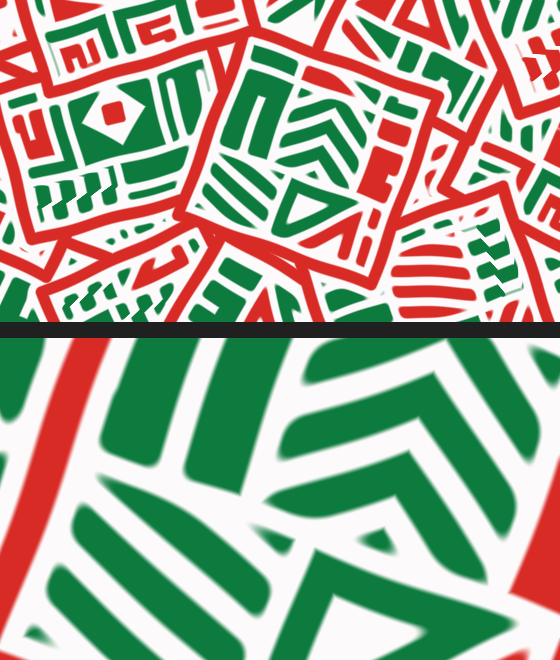
Top, the full canvas; bottom, a detail of the centre.
Reproduce this pattern procedurally as a Shadertoy shader.

```glsl
// Overlapping, tilted rectangular patches outlined in red on a pale ground.
// Each patch holds a rotated grid of bold geometric motifs (nested squares,
// triangles, combs, meanders) made from rounded distance functions.

const vec3 PAPER = vec3(0.99, 0.98, 0.98);
const vec3 RED   = vec3(0.85, 0.17, 0.15);
const vec3 GREEN = vec3(0.05, 0.48, 0.245);

float hash(vec2 p) {
    p = fract(p * vec2(0.1031, 0.1137) + 0.37);
    p += dot(p, p.yx + 33.33);
    return fract((p.x + p.y) * p.x * 17.3);
}

// Rounded intersection, and the two cuts built on it
float smax(float a, float b) {
    float k = 0.016, h = max(k - abs(a - b), 0.0) / k;
    return max(a, b) + h * h * k * 0.25;
}
float carve(float shape, float hole) { return smax(shape, -hole); }
float ring(float shape, float width) { return carve(shape, shape + width); }

float box(vec2 p, vec2 halfSize) {
    vec2 d = abs(p) - halfSize;
    return length(max(d, 0.0)) + min(max(d.x, d.y), 0.0);
}

float stripes(float x, float period) {
    return (abs(fract(x / period) - 0.5) - 0.29) * period;
}

mat2 rotation(float a) { return mat2(cos(a), -sin(a), sin(a), cos(a)); }

// Distances to the main ink (x) and the accent ink (y) in a cell of half size h
vec2 motif(vec2 f, float h, int kind) {
    float cell = box(f, vec2(h - 0.012)), ink = cell, accent = 1.0;

    if (kind < 2) {                       // square frame around an S
        ink = ring(cell, 0.035);
        float slits = min(box(f - vec2(0.03, 0.021), vec2(0.045, 0.0085)),
                          box(f + vec2(0.03, 0.021), vec2(0.045, 0.0085)));
        accent = carve(box(f, vec2(h - 0.07)), slits);
    } else if (kind < 4) {                // two hollow right triangles
        float side = f.x + f.y;
        float tri = ring(smax(cell, 0.012 - abs(side) * 0.707), 0.036);
        ink = side > 0.0 ? tri : 1.0;
        accent = side > 0.0 ? 1.0 : tri;
    } else if (kind < 6) {                // tall hollow triangle, filled corners
        float slope = abs(f.x) * 0.894 + f.y * 0.447 - h * 0.42;
        ink = ring(smax(cell, slope), 0.036);
        accent = smax(cell, 0.025 - slope);
    } else if (kind == 6) {               // slanted bars
        ink = smax(cell, stripes(f.x * 0.93 + f.y * 0.37, 0.064));
    } else if (kind == 7) {               // chevrons
        ink = smax(cell, stripes((f.y + abs(f.x) * 0.8) * 0.78, 0.066));
    } else if (kind == 8) {               // comb
        float tine = abs(mod(f.x + h, h * 0.667) - h * 0.333) - 0.0125;
        ink = carve(cell, smax(tine, -h * 0.45 - f.y));
    } else if (kind == 9) {               // stepped bands
        float wave = clamp(sin(f.x * 48.0) * 3.0, -1.0, 1.0);
        ink = smax(cell, stripes(f.y + 0.018 * wave, 0.078));
    } else if (kind == 10) {              // diamond window with a dot
        ink = carve(cell, (abs(f.x) + abs(f.y)) * 0.707 - 0.072);
        accent = box(f, vec2(0.022)) - 0.011;
    } else {                              // hooked meander
        float slits = min(box(f - vec2(-0.35, 0.4) * h, vec2(0.013, h * 0.8)),
                          box(f - vec2(0.35, -0.4) * h, vec2(0.013, h * 0.8)));
        ink = carve(cell, slits);
    }
    return vec2(ink, accent);
}

void mainImage(out vec4 fragColor, in vec2 fragCoord) {
    vec2 p = fragCoord / iResolution.y;
    float soft = 1.0 / 294.0;
    p += 0.003 * sin(p.yx * vec2(21.0, 25.0) + vec2(1.0, 2.4));   // hand-cut wobble

    // Stack the patches; keep the topmost one and the nearest visible edge
    vec2 q = rotation(0.4) * p;
    float edge = 1.0, patchId = 40.0;
    for (int k = 0; k < 15; k++) {
        int slot = (k * 4) % 15;
        float id = float(slot) + 1.0;
        vec2 jitter = vec2(hash(vec2(id, 3.0)), hash(vec2(id, 8.0))) - 0.5;
        vec2 center = vec2(slot % 5, slot / 5) * vec2(0.45, 0.5) + jitter * 0.2;
        float tilt = hash(vec2(id, 5.0)) < 0.65 ? 0.36 : -0.42;
        vec2 local = rotation(tilt + jitter.x * 0.25) * (p - center);
        float d = box(local, vec2(0.31, 0.28) + jitter.yx * 0.1);
        if (d < 0.0) {
            edge = -d;
            q = local;
            patchId = id;
        } else {
            edge = min(edge, d);
        }
    }

    // Grid of cells inside the patch, each row slid sideways
    float h = 0.122 + 0.022 * hash(vec2(patchId, 21.0));
    q.y += h * 0.5;
    float row = floor(q.y / (2.0 * h));
    q.x += h * hash(vec2(row + 30.0, patchId));
    vec2 cellId = vec2(floor(q.x / (2.0 * h)), row);
    vec2 f = q - (cellId + 0.5) * 2.0 * h;
    vec2 seed = cellId * vec2(7.0, 13.0) + patchId * vec2(17.0, 5.0) + 90.0;
    if (hash(seed + 1.0) < 0.5) f = f.yx;
    if (hash(seed + 2.0) < 0.5) f.y = -f.y;

    vec2 d = motif(f, h, int(hash(seed + 3.0) * 12.0));
    float margin = 0.041 - edge;
    bool greenFirst = hash(seed + 4.0) < 0.58;

    // Inks over paper, then the red outline of the patches
    vec3 color = PAPER;
    color = mix(color, greenFirst ? GREEN : RED, smoothstep(soft, -soft, smax(d.x, margin)));
    color = mix(color, greenFirst ? RED : GREEN, smoothstep(soft, -soft, smax(d.y, margin)));
    color = mix(color, RED, smoothstep(soft, -soft, edge - 0.018));
    fragColor = vec4(color, 1.0);
}
```
